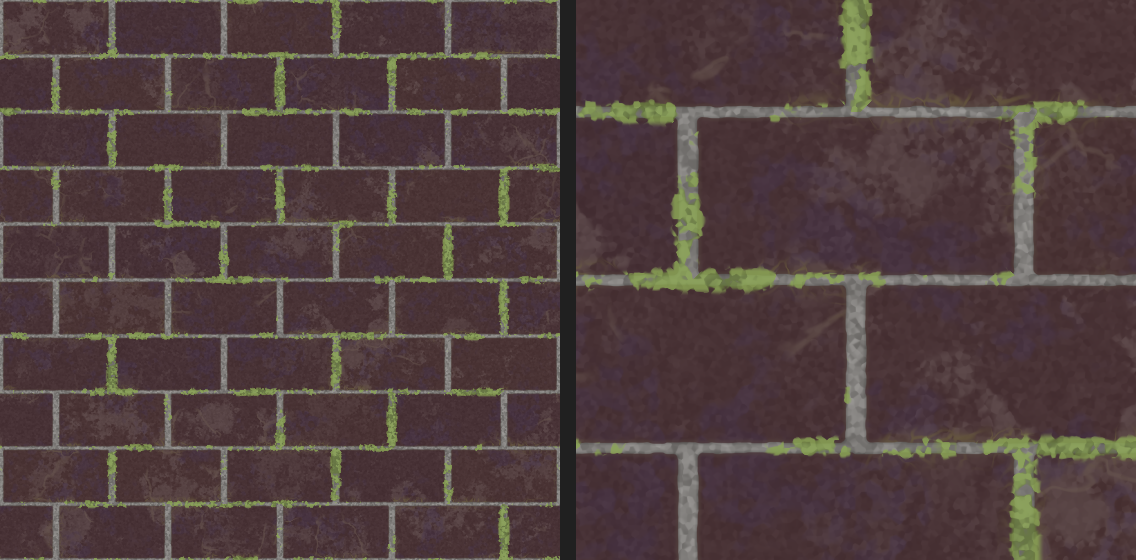
Left, the full canvas; right, a detail of the centre.
Write a Shadertoy shader that draws this texture.

```glsl
// Dark plum brick wall in running bond, 5 bricks by 10 courses, with grey mortar,
// patchy moss in the joints, faint blooms and hairline cracks.
// All wear comes from one cellular noise whose cell ids wrap, so the wall tiles.

vec3 hash3(vec2 p) {
    vec3 q = fract(p.xyx * vec3(.1031, .1030, .0973));
    q += dot(q, q.yxz + 33.33);
    return fract((q.xxy + q.yzz) * q.zyx);
}

// x: distance to nearest point, y: gap to the second one, z: smooth blend of cell values
vec3 cells(vec2 uv, vec2 count) {
    vec2 p = uv * count, base = floor(p), f = p - base;
    float near = 9., second = 9., sum = 0., weight = 0.;
    for (int y = -1; y <= 1; y++)
    for (int x = -1; x <= 1; x++) {
        vec2 o = vec2(x, y);
        vec3 h = hash3(mod(base + o, count) + count * 1.7);
        float d = length(o + h.xy - f), w = exp(-8. * d * d);
        second = min(second, max(near, d));
        near = min(near, d);
        sum += w * h.z;
        weight += w;
    }
    return vec3(near, second - near, sum / weight);
}

void mainImage(out vec4 fragColor, in vec2 fragCoord) {
    vec2 uv = fragCoord / iResolution.xy;
    float aa = .8 / iResolution.y;

    // Shared noise layers
    float grain = cells(uv, vec2(310)).z - .5;
    float fine = cells(uv, vec2(130)).z - .5;
    float medium = cells(uv, vec2(47)).z - .5;
    float broad = cells(uv, vec2(15)).z - .5;
    vec2 warped = uv + .012 * vec2(medium, cells(uv, vec2(53)).z - .5) + .004 * fine;

    // Running bond layout
    vec2 p = uv * vec2(5, 10);
    float row = floor(p.y);
    p.x += .5 * (1. - mod(row, 2.));
    vec2 f = fract(p);
    vec3 brickRand = hash3(vec2(mod(floor(p.x), 5.), row) + 21.);
    vec3 jointRand = hash3(vec2(mod(floor(p.x + .5), 5.), row) + 64.);

    // Distance into the brick, with softly rounded corners
    vec2 gap = min(f, 1. - f) / vec2(5, 10) - vec2(.0058, .0031);
    vec2 q = .003 - gap;
    float edge = .003 - length(max(q, 0.)) - min(max(q.x, q.y), 0.);
    edge += .0012 * fine;

    // Brick face: tint per brick, pale blooms and violet patches
    vec3 brick = mix(vec3(.275, .190, .212), vec3(.292, .203, .205), brickRand.x);
    float cloud = broad + .8 * medium + .5 * fine;
    float bloom = smoothstep(.05, .6, cloud + .3 * grain) * (.25 + .75 * brickRand.y);
    brick = mix(brick, vec3(.40, .33, .33), .55 * bloom);
    float violet = smoothstep(.1, .5, .8 * cells(uv, vec2(23)).z - .4 + .5 * fine - .3 * medium);
    brick = mix(brick, vec3(.27, .20, .30), .45 * violet);
    brick += .035 * grain + .012 * fine;

    // Hairline cracks on a few bricks
    float crack = smoothstep(.06, .01, cells(warped, vec2(11)).y);
    crack *= step(.68, brickRand.z) * smoothstep(-.1, .25, broad + .5 * medium);
    brick = mix(brick, vec3(.41, .34, .31), .5 * crack);

    // Olive wisps creeping in from the joints, mostly along the bottom
    float wisp = smoothstep(.22, .03, cells(warped, vec2(72)).y);
    float creep = smoothstep(.013, .001, edge) * smoothstep(-.05, .3, broad + .4 * medium);
    creep *= mix(.45, 1., smoothstep(.3, .05, f.y));
    brick = mix(brick, vec3(.42, .37, .24), creep * (.12 + .6 * wisp));
    brick = mix(brick, vec3(.34, .28, .25), .45 * smoothstep(.003, 0., edge));

    // Grainy mortar, darker where it meets the brick
    vec3 mortar = vec3(.51, .50, .49) + .17 * grain + .05 * fine;
    mortar *= mix(1., .86, smoothstep(-.002, 0., edge));
    vec3 color = mix(mortar, brick, smoothstep(-aa, aa, edge));

    // Moss: random stretches of each upright joint, patches along the beds
    float upright = 1.5 * jointRand.x - .75 - .8 * abs(f.y - jointRand.y);
    float bed = 1.5 * (cells(uv, vec2(19, 10)).z - .61);
    float cover = gap.x < gap.y ? upright : bed;
    float clump = .9 * fine + .5 * grain + .4 * medium;
    float moss = smoothstep(-.02, .25, cover + clump - 110. * max(edge, 0.));
    moss *= smoothstep(.007, .002, edge);
    vec3 mossColor = mix(vec3(.40, .47, .24), vec3(.54, .64, .33), smoothstep(-.35, .35, grain + fine));
    color = mix(color, mossColor, .85 * moss);

    fragColor = vec4(color, 1);
}
```
